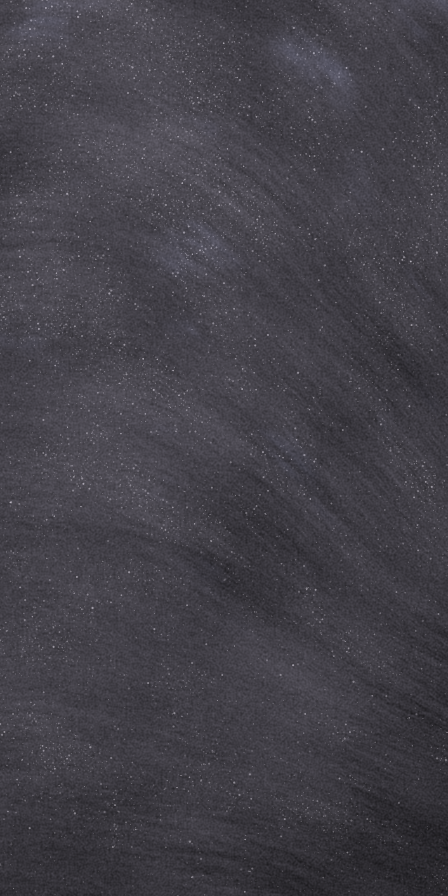
Give the GLSL for this texture, as a Shadertoy shader.

```glsl
vec2 hash2(vec2 p) {
    vec3 a = fract(p.xyx * vec3(0.1031, 0.1030, 0.0973));
    a += dot(a, a.yzx + 33.33);
    return fract((a.xx + a.yz) * a.zy);
}

float cornerSlope(vec2 cell, vec2 corner, vec2 f) {
    return dot(hash2(cell + corner) * 2.0 - 1.0, f - corner);
}

// Gradient noise, roughly -0.7 to 0.7
float noise(vec2 p) {
    vec2 cell = floor(p), f = p - cell;
    vec2 u = f * f * f * (f * (f * 6.0 - 15.0) + 10.0);
    vec2 e = vec2(1.0, 0.0);
    return mix(mix(cornerSlope(cell, e.yy, f), cornerSlope(cell, e.xy, f), u.x),
               mix(cornerSlope(cell, e.yx, f), cornerSlope(cell, e.xx, f), u.x), u.y);
}

float fbm(vec2 p) {
    float sum = 0.0, gain = 0.6;
    for (int i = 0; i < 4; i++) {
        sum += gain * noise(p);
        p = mat2(1.6, 1.2, -1.2, 1.6) * p + 17.3;
        gain *= 0.5;
    }
    return sum;
}

// Soft chalk specks, one at most in each cell
float specks(vec2 p, float cells, float density) {
    p = mat2(0.8, 0.6, -0.6, 0.8) * p * cells + 60.0;
    vec2 cell = floor(p);
    vec2 place = hash2(cell), kind = hash2(cell + 211.0);
    float radius = mix(0.28, 0.45, kind.y);
    float d = length(p - cell - mix(vec2(0.35), vec2(0.65), place));
    float speck = 1.0 - smoothstep(radius * 0.2, radius, d);
    return speck * step(kind.x, density) * mix(0.3, 1.0, place.x * place.x);
}

void mainImage(out vec4 fragColor, in vec2 fragCoord) {
    vec2 p = fragCoord / iResolution.x;
    float height = fragCoord.y / iResolution.y;

    // Wiping arcs, flatter at head and foot: x runs along the stroke, y across it
    float bend = 0.2 + 0.45 * smoothstep(-0.1, 0.45, height) - 0.35 * smoothstep(0.65, 1.15, height);
    vec2 arc = vec2(1.2 * p.x - 0.45 * p.y, p.y + bend * p.x * p.x);
    arc.y += 0.06 * noise(p * 2.0 + 5.0);

    // Board tone, darker at the foot and toward the right edge
    float foot = height + 0.10 * noise(p * 2.5) - 0.07 * p.x;
    float tone = 0.196 + 0.070 * smoothstep(-0.04, 0.30, foot);
    tone -= 0.030 * smoothstep(0.75, 1.05, p.x + 0.15 * noise(p * 3.0 + 9.0));
    tone += 0.085 * noise(p * 2.2 + 31.0) + 0.045 * fbm(p * 5.0 + 11.0);

    // Broad wipes and fine hairlines
    float wear = smoothstep(-0.3, 0.4, fbm(p * 3.0 + 70.0));
    tone += 0.080 * fbm(arc * vec2(1.5, 9.0) + 3.0);
    tone += 0.050 * wear * noise(arc * vec2(3.0, 32.0));
    tone += 0.060 * wear * noise(arc * vec2(6.0, 70.0) + 40.0);
    tone += 0.040 * noise(arc * vec2(30.0, 120.0) + 80.0);

    // Slate grain
    tone += 0.030 * noise(p * 90.0) + 0.085 * noise(p * 190.0 + 13.0);

    // Pale bluish smears left by the cloth
    float smear = smoothstep(0.08, 0.38, fbm(arc * vec2(2.4, 6.0) + 23.0));
    smear *= smoothstep(0.15, 0.6, height) * (0.8 + 1.1 * noise(arc * vec2(6.0, 45.0)));
    vec3 color = tone * vec3(1.0, 0.965, 1.08) + smear * vec3(0.065, 0.07, 0.095);

    // Chalk dust gathers in drifting patches
    float patchy = smoothstep(-0.1, 0.35, fbm(arc * vec2(3.0, 5.0) + 52.0) + 0.2 * (height - p.x * 0.6));
    float dust = 0.34 * specks(p, 115.0, 0.015 + 0.17 * patchy);
    dust += 0.20 * specks(p + 3.7, 150.0, 0.03 + 0.35 * patchy);
    color += dust * vec3(1.0, 0.98, 1.0) + 0.018 * patchy;

    fragColor = vec4(clamp(color, 0.0, 1.0), 1.0);
}
```
